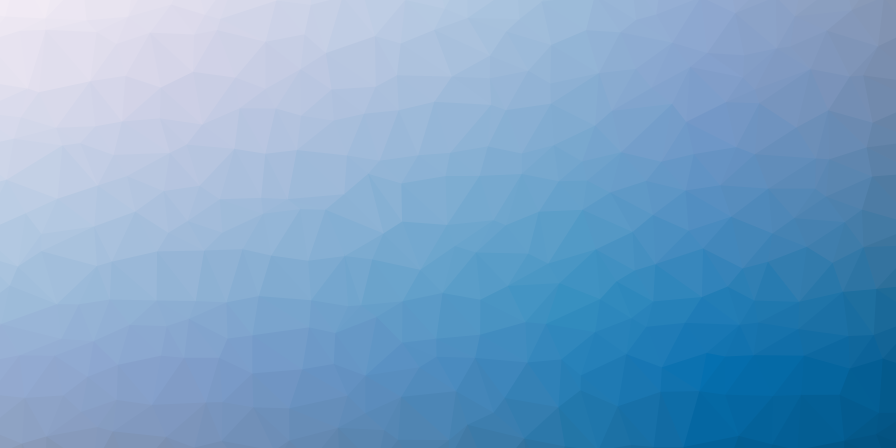
Reproduce this background procedurally as a Shadertoy shader.

```glsl
// Low-poly background: a jittered triangle mesh shaded from pale lilac to deep blue.

const float ROWS = 12.5;              // mesh cells per canvas height
const float JITTER = 0.75;            // vertex displacement range, in cells
const vec2 PHASE = vec2(0.4, 0.2);    // offset of the mesh within the canvas
const vec2 BLEED = vec2(2.0, 1.75);   // gradient overhang past each edge, in cells

const mat3 RGB_TO_XYZ = mat3(0.4124, 0.2126, 0.0193,
                             0.3576, 0.7152, 0.1192,
                             0.1805, 0.0722, 0.9505);

// Nine stops of the blue ramp, light to dark
const vec3 RAMP[9] = vec3[9](
    vec3(1.000, 0.969, 0.984), vec3(0.925, 0.906, 0.949), vec3(0.816, 0.820, 0.902),
    vec3(0.651, 0.741, 0.859), vec3(0.455, 0.663, 0.812), vec3(0.212, 0.565, 0.753),
    vec3(0.020, 0.439, 0.690), vec3(0.016, 0.353, 0.553), vec3(0.008, 0.220, 0.345));

// Cube-rooted XYZ: mixing here is equivalent to mixing in CIE Lab
vec3 toPerceptual(vec3 rgb) {
    vec3 linear = mix(rgb / 12.92, pow((rgb + 0.055) / 1.055, vec3(2.4)), step(0.04045, rgb));
    return pow(RGB_TO_XYZ * linear, vec3(1.0 / 3.0));
}

vec3 fromPerceptual(vec3 c) {
    vec3 linear = max(inverse(RGB_TO_XYZ) * (c * c * c), 0.0);
    vec3 curved = 1.055 * pow(linear, vec3(1.0 / 2.4)) - 0.055;
    return clamp(mix(linear * 12.92, curved, step(0.0031308, linear)), 0.0, 1.0);
}

vec3 ramp(float t) {
    float s = clamp(t, 0.0, 1.0) * 8.0;
    int i = min(int(s), 7);
    return mix(toPerceptual(RAMP[i]), toPerceptual(RAMP[i + 1]), s - float(i));
}

// Equal blend of a horizontal and a vertical ramp
vec3 gradient(vec2 pos, vec2 canvas) {
    vec2 t = (pos + BLEED) / (canvas + 2.0 * BLEED);
    return fromPerceptual(0.5 * (ramp(t.x) + ramp(t.y)));
}

vec2 hash22(vec2 p) {
    vec3 q = fract(p.xyx * vec3(0.1031, 0.1030, 0.0973));
    q += dot(q, q.yzx + 33.33);
    return fract((q.xx + q.yz) * q.zy);
}

vec2 meshVertex(vec2 id) {
    return id + PHASE + JITTER * (hash22(id + 57.0) - 0.5);
}

float cross2(vec2 a, vec2 b) {
    return a.x * b.y - a.y * b.x;
}

// Signed distance to the line a-b, positive on the inner side
float edgeDistance(vec2 p, vec2 a, vec2 b) {
    return cross2(b - a, p - a) / max(length(b - a), 1e-4);
}

// Flat colour of one triangle, premultiplied by its smooth coverage
vec4 triangle(vec2 p, vec2 a, vec2 b, vec2 c, float pixel, vec2 canvas) {
    float inside = min(edgeDistance(p, a, b), min(edgeDistance(p, b, c), edgeDistance(p, c, a)));
    float coverage = clamp(0.5 + inside / pixel, 0.0, 1.0);
    if (coverage <= 0.0) return vec4(0.0);
    return vec4(gradient((a + b + c) / 3.0, canvas), 1.0) * coverage;
}

// Delaunay test: true when the angles at b and d sum to less than pi
bool splitsAlongAC(vec2 a, vec2 b, vec2 c, vec2 d) {
    return cross2(c - b, a - b) * dot(a - d, c - d)
         + dot(c - b, a - b) * cross2(a - d, c - d) > 0.0;
}

vec4 quad(vec2 p, vec2 id, float pixel, vec2 canvas) {
    vec2 a = meshVertex(id);
    vec2 b = meshVertex(id + vec2(1.0, 0.0));
    vec2 c = meshVertex(id + vec2(1.0, 1.0));
    vec2 d = meshVertex(id + vec2(0.0, 1.0));
    if (splitsAlongAC(a, b, c, d))
        return triangle(p, a, b, c, pixel, canvas) + triangle(p, a, c, d, pixel, canvas);
    return triangle(p, a, b, d, pixel, canvas) + triangle(p, b, c, d, pixel, canvas);
}

void mainImage(out vec4 fragColor, in vec2 fragCoord) {
    // Cell units, measured down from the top left
    float pixel = ROWS / iResolution.y;
    vec2 canvas = iResolution.xy * pixel;
    vec2 p = vec2(fragCoord.x, iResolution.y - fragCoord.y) * pixel;

    // Gather coverage from the neighbouring quads
    vec2 cell = floor(p - PHASE);
    vec4 sum = vec4(0.0);
    for (int y = -1; y <= 1; y++)
        for (int x = -1; x <= 1; x++)
            sum += quad(p, cell + vec2(x, y), pixel, canvas);

    fragColor = vec4(sum.rgb / max(sum.a, 1e-4), 1.0);
}
```
